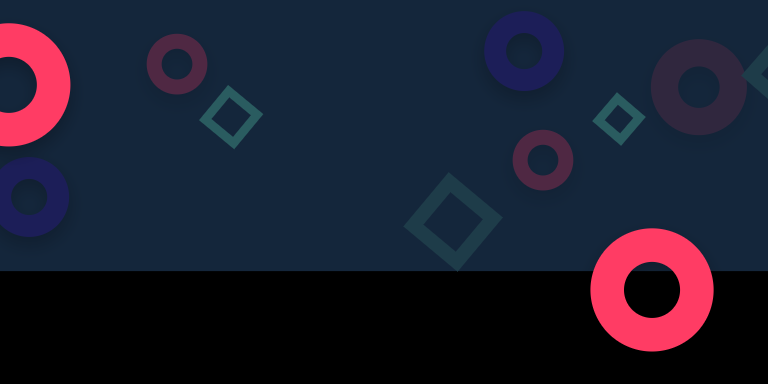
A Shadertoy shader for this background:

```glsl
// Flat night-blue backdrop over a black floor band, with scattered rings and
// tilted square frames. Each family of shapes is a loop that walks along a
// stride; shapes are distance functions, and rings cast a soft drop shadow.

const vec3 NAVY       = vec3(0.078, 0.149, 0.231);
const vec3 BLACK      = vec3(0.0);
const vec3 CORAL      = vec3(1.0, 0.235, 0.392);
const vec3 INDIGO     = vec3(0.110, 0.118, 0.345);
const vec3 PLUM       = vec3(0.310, 0.157, 0.263);
const vec3 DIM_PLUM   = vec3(0.190, 0.153, 0.245);
const vec3 TEAL       = vec3(0.165, 0.360, 0.375);
const vec3 DIM_TEAL   = vec3(0.118, 0.235, 0.285);
const float HORIZON   = 0.294;
const float QUARTER   = 0.7854;

float hash(float n) {
    return fract(sin(n * 12.9898) * 43758.5453);
}

mat2 rotation(float angle) {
    float c = cos(angle), s = sin(angle);
    return mat2(c, -s, s, c);
}

// Distance to a circular band and to a square band with sharp corners
float ringDistance(vec2 p, float radius, float halfWidth) {
    return abs(length(p) - radius) - halfWidth;
}

float frameDistance(vec2 p, float size, float halfWidth) {
    return abs(max(abs(p.x), abs(p.y)) - size) - halfWidth;
}

// Antialiased coverage, one pixel wide
float coverage(float dist) {
    float pixel = 1.0 / iResolution.y;
    return clamp(0.5 - dist / pixel, 0.0, 1.0);
}

// Rings along a stride, each above its blurred shadow
vec3 drawRings(vec3 color, vec2 p, vec2 start, vec2 stride, int count,
               float radius, float halfWidth, vec3 tint, float shade) {
    const float blur = 0.045;
    const vec2 drop = vec2(0.0, 0.02);
    for (int i = 0; i < count; i++) {
        vec2 q = p - start - stride * float(i);
        float shadowDist = ringDistance(q + drop, radius, halfWidth);
        color *= 1.0 - shade * (1.0 - smoothstep(-blur, blur, shadowDist));
        color = mix(color, tint, coverage(ringDistance(q, radius, halfWidth)));
    }
    return color;
}

// Square frames standing on a corner, with a slightly random lean
vec3 drawFrames(vec3 color, vec2 p, vec2 start, vec2 stride, int count,
                float size, float growth, float halfWidth, vec3 tint) {
    for (int i = 0; i < count; i++) {
        float n = float(i);
        float lean = 0.08 + 0.03 * (hash(n + size) - 0.5);
        vec2 q = rotation(QUARTER + lean) * (p - start - stride * n);
        float dist = frameDistance(q, size + growth * n, halfWidth);
        color = mix(color, tint, coverage(dist));
    }
    return color;
}

void mainImage(out vec4 fragColor, in vec2 fragCoord) {
    // Canvas height is one unit
    vec2 p = fragCoord / iResolution.y;

    // Backdrop and floor
    vec3 color = mix(NAVY, BLACK, coverage(p.y - HORIZON));

    // Muted shapes
    color = drawRings(color, p, vec2(1.820, 0.773), vec2(0.0), 1,
                      0.0895, 0.0355, DIM_PLUM, 0.08);
    color = drawFrames(color, p, vec2(1.180, 0.422), vec2(0.880, 0.390), 2,
                       0.0735, 0.0, 0.0185, DIM_TEAL);
    color = drawRings(color, p, vec2(0.461, 0.833), vec2(0.953, -0.250), 2,
                      0.0595, 0.0195, PLUM, 0.10);
    color = drawFrames(color, p, vec2(0.602, 0.695), vec2(1.010, -0.005), 2,
                       0.048, -0.010, 0.0115, TEAL);

    // Strong rings
    color = drawRings(color, p, vec2(0.076, 0.487), vec2(1.289, 0.380), 2,
                      0.0755, 0.0285, INDIGO, 0.20);
    color = drawRings(color, p, vec2(0.023, 0.779), vec2(1.675, -0.534), 2,
                      0.1167, 0.0437, CORAL, 0.25);

    fragColor = vec4(color, 1.0);
}
```
